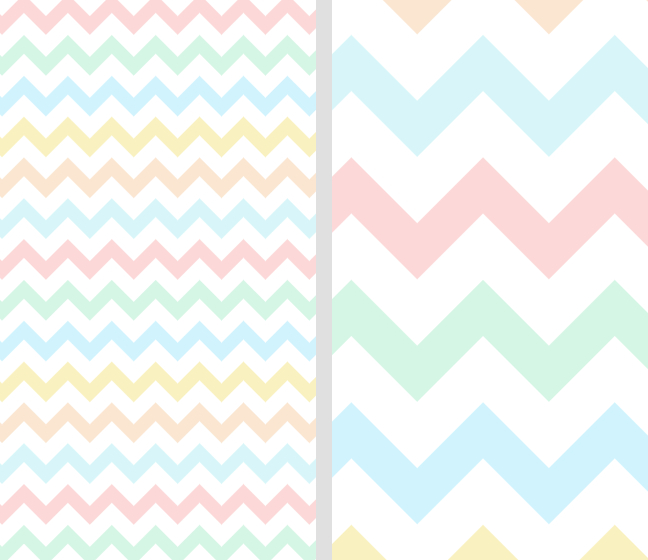
Left: the whole. Right: its middle third, enlarged.
A Shadertoy shader for this pattern:

```glsl
// Pastel chevron stripes on white: stacked zigzag bands in six cycling tints.
// A triangle wave shifts the vertical coordinate, which is then cut into
// evenly spaced rows; each row holds one band with smoothed edges.

#define PERIOD    0.0784   // zigzag width, in canvas heights
#define PEAK_X    0.0428   // position of the first peak
#define SLOPE     1.0      // rise over run of the zigzag
#define SPACING   0.0729   // distance from one band to the next
#define FIRST_TOP -0.0104  // peak of the first band, measured down from the top
#define THICKNESS 0.0334   // vertical thickness of a band
#define PAPER     vec3(0.996, 1.0, 0.996)

const vec3 TINTS[6] = vec3[6](
    vec3(0.988, 0.847, 0.851),  // pink
    vec3(0.835, 0.961, 0.898),  // mint
    vec3(0.820, 0.953, 0.996),  // sky
    vec3(0.980, 0.945, 0.753),  // yellow
    vec3(0.984, 0.902, 0.824),  // peach
    vec3(0.847, 0.965, 0.976)   // aqua
);

// Drop below the nearest peak: zero at peaks, largest in valleys.
float zigzag(float x) {
    float cycle = (x - PEAK_X) / PERIOD;
    return SLOPE * PERIOD * abs(fract(cycle + 0.5) - 0.5);
}

void mainImage(out vec4 fragColor, in vec2 fragCoord) {
    vec2 p = fragCoord / iResolution.y;
    float depth = 1.0 - p.y;

    // Flatten the zigzag and find the nearest band centre
    float flatY = depth - zigzag(p.x) - FIRST_TOP - 0.5 * THICKNESS;
    float row = floor(flatY / SPACING + 0.5);
    float offset = flatY - row * SPACING;

    // Perpendicular distance to the band edge, softened over about a pixel
    float dist = (abs(offset) - 0.5 * THICKNESS) * inversesqrt(1.0 + SLOPE * SLOPE);
    float soft = 0.7 / iResolution.y;
    float band = 1.0 - smoothstep(-soft, soft, dist);

    int tint = int(mod(row + 0.5, 6.0));
    fragColor = vec4(mix(PAPER, TINTS[tint], band), 1.0);
}
```
